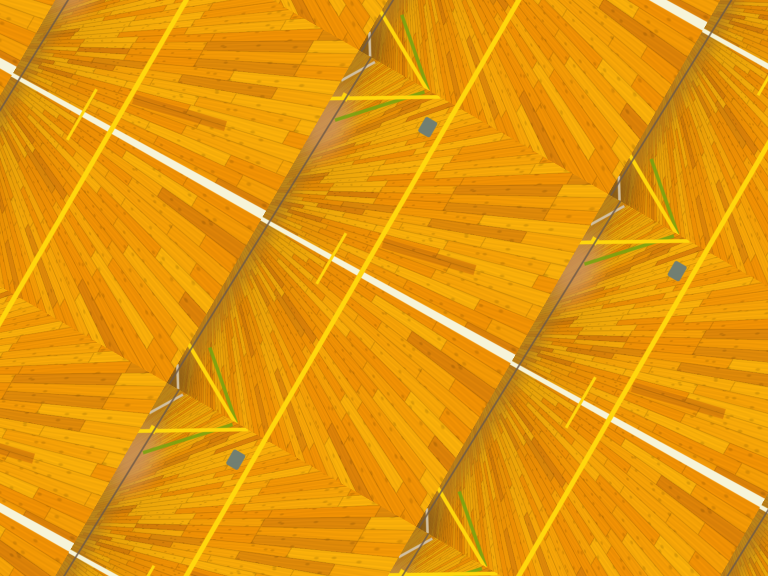
A Shadertoy shader for this pattern:

```glsl
// Tilted, tiled sports-hall floor: fanned wooden planks crossed by painted court lines.
#define TILE vec2(1.0, 1.3333)       // repeat size, in tile widths
#define TILE_WIDTH 0.5               // tile width as a share of canvas height
#define TILE_CORNER vec2(0.623, 0.087)
#define TILT 0.5236                  // clockwise, radians
#define VANISH vec2(-0.208, 0.674)   // point the planks fan out from
#define LANES 22.0                   // planks per unit of slope
#define BOARDS 2.8                   // boards per e-fold of distance
#define AMBER vec3(0.935, 0.565, 0.015)
#define GOLD vec3(0.970, 0.680, 0.040)
#define BROWN vec3(0.830, 0.485, 0.035)
#define YELLOW vec3(1.0, 0.840, 0.050)
#define CHALK vec3(0.965, 0.955, 0.850)

float hash(vec2 p) {
    return fract(sin(dot(p, vec2(127.1, 311.7))) * 43758.545);
}

// Distance to the nearest random point of a jittered grid
float cellular(vec2 p) {
    vec2 cell = floor(p);
    float nearest = 2.0;
    for (int y = -1; y <= 1; y++)
        for (int x = -1; x <= 1; x++) {
            vec2 c = cell + vec2(x, y);
            vec2 point = c + vec2(hash(c), hash(c + 37.0));
            nearest = min(nearest, length(p - point));
        }
    return nearest;
}

float box(vec2 p, vec2 halfSize) {
    vec2 d = abs(p) - halfSize;
    return length(max(d, 0.0)) + min(max(d.x, d.y), 0.0);
}

// Flat-ended bar from a to b
float bar(vec2 p, vec2 a, vec2 b, float halfWidth) {
    vec2 dir = normalize(b - a), r = p - 0.5 * (a + b);
    return box(vec2(dot(r, dir), dir.x * r.y - dir.y * r.x),
               vec2(0.5 * length(b - a), halfWidth));
}

float cover(float d, float px) {
    return clamp(0.5 - d / px, 0.0, 1.0);
}

vec3 planks(vec2 q, float px) {
    vec2 ray = q - VANISH;
    float lane = ray.y / ray.x * LANES;
    float row = floor(lane);
    float along = log(ray.x) * BOARDS + 9.0 * hash(vec2(row, 4.0));
    vec2 id = vec2(row, floor(along));

    // Board tone, yellower toward the top of the tile
    float tone = 0.75 * hash(id) + 0.25 * (1.0 - q.y / TILE.y) + 0.08 * (q.x - 0.5);
    vec3 col = mix(AMBER, GOLD, smoothstep(0.28, 0.75, tone));
    col = mix(col, BROWN, 0.75 * step(hash(id + 71.0), 0.09));

    // The one dark board
    col = mix(col, BROWN, 0.85 * cover(bar(q, vec2(0.407, 0.538), vec2(0.731, 0.460), 0.018), px));

    // Grain and small scuffs
    float grain = sin(lane * 17.0 + 2.0 * sin(along * 5.0) + 40.0 * tone)
                + 0.6 * sin(lane * 31.0 + along * 4.0 + 20.0 * tone);
    col *= 1.0 + 0.018 * grain * smoothstep(0.25, 0.8, ray.x);
    col *= 1.0 - 0.12 * smoothstep(0.16, 0.04, cellular(vec2(lane * 0.9, along * 5.0)));

    // Joints between boards
    vec2 edge = 0.5 - abs(fract(vec2(lane, along)) - 0.5);
    edge *= ray.x / vec2(LANES, BOARDS);
    col *= 1.0 - 0.16 * cover(min(edge.x, edge.y) - 0.0015, px);
    return col * mix(0.93, 1.0, smoothstep(0.0, 0.4, q.x));
}

vec3 courtTile(vec2 q, float px) {
    vec3 col = planks(q, px);

    // Dim border, dark lower corner and a pale pink reflection
    col = mix(col, vec3(0.66, 0.47, 0.13), 0.65 * smoothstep(0.10, 0.02, q.x));
    col = mix(col, vec3(0.42, 0.27, 0.08), 0.6 * smoothstep(0.17, 0.0, length(q - vec2(0.0, TILE.y))));
    col = mix(col, vec3(0.82, 0.59, 0.40), 0.7 * smoothstep(0.15, 0.02, length((q - vec2(0.035, 0.28)) * vec2(1.2, 0.75))));

    // Corner markings, mirrored about the horizontal seam
    float green = min(bar(q, vec2(0.05, 0.252), vec2(0.27, 0.012), 0.006),
                      bar(q, vec2(0.068, 1.153), vec2(0.278, 1.333), 0.006));
    col = mix(col, vec3(0.48, 0.64, 0.06), 0.9 * cover(green, px));
    float pale = min(bar(q, vec2(0.0, 0.122), vec2(0.069, 0.008), 0.0045),
                     bar(q, vec2(0.0, 1.26), vec2(0.045, 1.333), 0.0045));
    col = mix(col, vec3(0.82, 0.75, 0.63), cover(pale, px));
    float yellow = min(bar(q, vec2(-0.02, 0.206), vec2(0.325, 0.0), 0.0065),
                       bar(q, vec2(-0.02, 1.169), vec2(0.285, 1.341), 0.0065));
    yellow = min(yellow, box(q - vec2(0.04, 0.165), vec2(0.012)));

    // Widening white line, then the long yellow line and short tick
    float white = abs(q.y - mix(0.676, 0.661, q.x)) - mix(0.007, 0.017, q.x);
    col = mix(col, CHALK, cover(white, px));
    yellow = min(yellow, abs(q.x - 0.394) - 0.0085);
    yellow = min(yellow, bar(q, vec2(0.279, 0.573), vec2(0.279, 0.776), 0.005));
    col = mix(col, YELLOW, cover(yellow, px));

    // Thin grey border line and floor plate
    float grey = bar(q, vec2(0.049, 0.0), vec2(0.010, 1.333), 0.003);
    col = mix(col, vec3(0.43, 0.35, 0.28), 0.85 * cover(grey, px));
    float plate = box(q - vec2(0.341, 0.112), vec2(0.016, 0.022)) - 0.008;
    return mix(col, vec3(0.42, 0.49, 0.47), 0.95 * cover(plate, px));
}

void mainImage(out vec4 fragColor, in vec2 fragCoord) {
    float px = 1.0 / (iResolution.y * TILE_WIDTH);
    float c = cos(TILT), s = sin(TILT);
    vec3 sum = vec3(0.0);
    // 2x2 samples smooth the seams between tiles
    for (int i = 0; i < 4; i++) {
        vec2 offset = vec2(i % 2, i / 2) * 0.5 - 0.25;
        vec2 p = (fragCoord + offset) / iResolution.y;
        p = (vec2(p.x, 1.0 - p.y) - TILE_CORNER) / TILE_WIDTH;
        vec2 q = vec2(c * p.x + s * p.y, c * p.y - s * p.x);
        sum += courtTile(mod(q, TILE), px);
    }
    fragColor = vec4(sum * 0.25, 1.0);
}
```
